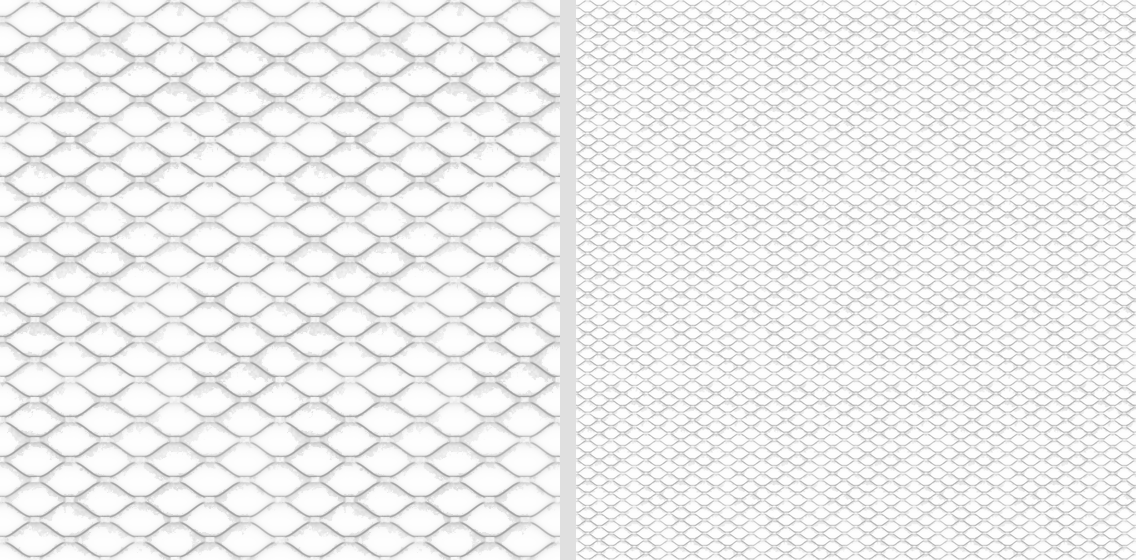
Left: one tile. Right: repeated 3 by 3.
Reproduce this pattern procedurally as a WebGL 1 fragment shader.

```glsl
precision mediump float;
// Expanded wire mesh: staggered leaf-shaped openings with pale square knots.
// Two half-shifted families of S-curved strands are drawn as height curves;
// soft shade and ragged wrapping noise collect beneath each strand.

#ifdef GL_FRAGMENT_PRECISION_HIGH
precision highp float;
#endif

uniform vec2 u_resolution;

#define REPEATS vec2(8.0, 14.0)    // openings across and down
#define WEAR_PERIOD vec2(4.0, 14.0) // openings before the wear repeats
#define PAPER 0.995
#define WIRE_TONE 0.64
#define WIRE_HALF 0.0095           // in opening widths
#define VALLEY_LIFT 0.085          // wire height above a knot
#define PEAK_DROP 0.06             // wire depth below a knot
#define KNOT_SIZE vec2(0.078, 0.085)
#define TOP_SHADE 0.15
#define BOTTOM_SHADE 0.14
#define WEAR_DEPTH 0.085

float hash(vec2 p) {
  return fract(sin(dot(p, vec2(127.1, 311.7))) * 43758.5453);
}

// Value noise whose lattice wraps after a whole number of steps.
float wrapNoise(vec2 p, vec2 period) {
  vec2 i = floor(p);
  vec2 f = fract(p);
  f = f * f * (3.0 - 2.0 * f);
  vec2 lo = mod(i, period);
  vec2 hi = mod(i + 1.0, period);
  return mix(mix(hash(lo), hash(vec2(hi.x, lo.y)), f.x),
             mix(hash(vec2(lo.x, hi.y)), hash(hi), f.x), f.y);
}

float wrapFbm(vec2 p) {
  vec2 scale = vec2(3.5, 2.0);
  float sum = 0.0;
  float weight = 0.3;
  for (int k = 0; k < 5; k++) {
    sum += weight * wrapNoise(p * scale, WEAR_PERIOD * scale);
    scale *= 2.0;
    weight *= 0.8;
  }
  return sum / 1.0085;
}

// Distance along x from the nearest strand peak, 0 to 0.5.
float fromPeak(float x) {
  return abs(fract(x + 0.5) - 0.5);
}

float strandHeight(float x) {
  float s = clamp((fromPeak(x) - 0.07) / 0.35, 0.0, 1.0);
  s = mix(s, s * s * (3.0 - 2.0 * s), 0.65);
  return mix(0.5 - PEAK_DROP, VALLEY_LIFT, s);
}

// Wire coverage; the line is broken where a peak meets its knot.
float wire(vec2 p, float pixel, float aspect) {
  float h = strandHeight(p.x);
  float slope = (strandHeight(p.x + 0.01) - strandHeight(p.x - 0.01)) / 0.02;
  float d = abs(fract(p.y - h + 0.5) - 0.5) * aspect;
  d /= sqrt(1.0 + slope * slope * aspect * aspect);
  float line = 1.0 - smoothstep(WIRE_HALF - 0.6 * pixel, WIRE_HALF + 0.9 * pixel, d);
  return line * smoothstep(0.06, 0.12, fromPeak(p.x));
}

void main() {
  vec2 p = gl_FragCoord.xy / u_resolution * REPEATS;
  vec2 shifted = p + 0.5;
  float pixel = REPEATS.x / u_resolution.x;
  float aspect = REPEATS.x / REPEATS.y;

  // Vertical gaps to the strands above and below.
  float hA = strandHeight(p.x);
  float hB = strandHeight(shifted.x);
  float above = min(fract(hA - p.y), fract(hB - shifted.y));
  float below = min(fract(p.y - hA), fract(shifted.y - hB));

  // Wear: broad variation, ragged patches and fine mottling.
  float broad = wrapNoise(p * vec2(1.5, 1.0) + 0.37, WEAR_PERIOD * vec2(1.5, 1.0));
  float grit = wrapFbm(p);
  float fine = wrapNoise(p * vec2(35.0, 20.0), WEAR_PERIOD * vec2(35.0, 20.0));
  float reach = min(above, below * 2.2 + 0.06);
  float patches = smoothstep(0.0, 0.09, grit - 0.40 - 1.1 * reach + 0.16 * broad);

  // Soft shade hanging under the strands and resting on them.
  float shade = TOP_SHADE * exp(-above / 0.075) * (0.6 + 0.8 * grit);
  shade += BOTTOM_SHADE * exp(-below / 0.05);
  shade += WEAR_DEPTH * patches * (0.45 + 0.6 * fine) * (0.6 + 0.7 * broad);
  float tone = PAPER - shade;

  // Wires, with uneven strength.
  float line = max(wire(p, pixel, aspect), wire(shifted, pixel, aspect));
  tone = mix(tone, WIRE_TONE, line * (0.6 + 0.4 * smoothstep(0.1, 0.6, broad)));

  // Pale square knots of varying brightness.
  vec2 a = fract(p + vec2(0.5, 0.0)) - 0.5;
  vec2 b = fract(p + vec2(0.0, 0.5)) - 0.5;
  vec2 knot = dot(a, a) < dot(b, b) ? a : b;
  vec2 id = mod(floor((p - knot) * 2.0 + 0.5), WEAR_PERIOD * 2.0);
  vec2 k = abs(knot - vec2(0.0, 0.008)) / KNOT_SIZE;
  float edge = max(k.x, k.y) + 0.5 * (grit - 0.5);
  float pale = (1.0 - smoothstep(0.55, 1.05, edge)) * (0.65 + 0.35 * hash(id + 7.0));
  tone = mix(tone, 0.985 - 0.07 * fine, pale);

  gl_FragColor = vec4(vec3(clamp(tone, 0.0, 1.0)), 1.0);
}
```
